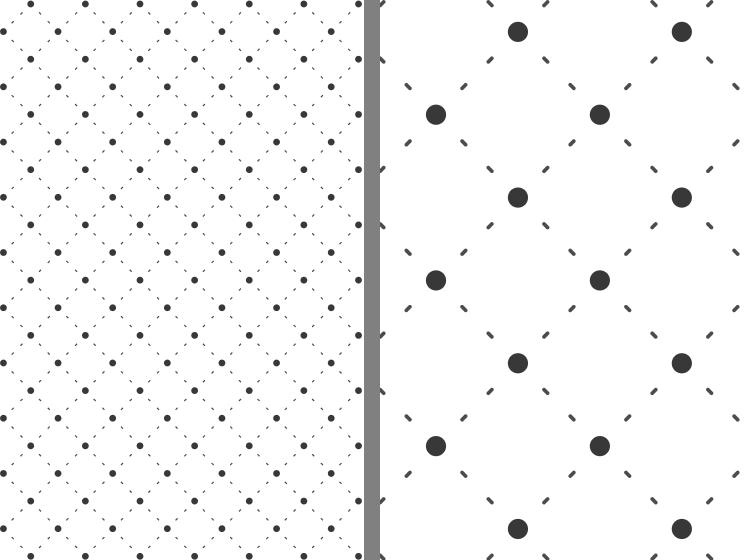
Left: the whole. Right: its middle third, enlarged.
This pattern is drawn by a Shadertoy shader. Its source:

```glsl
// Diamond lattice of dark round dots on white, joined by pairs of short diagonal dashes.

// Lengths are fractions of the canvas height.
#define PERIOD vec2(0.09755, 0.09863)
#define FIRST_DOT vec2(0.0549, 0.0066)
#define DOT_RADIUS 0.0060
#define DASH_PLACE 0.34
#define DASH_HALF_LENGTH 0.0015
#define DASH_RADIUS 0.0011
#define PAPER_COLOR vec3(1.0)
#define DOT_COLOR vec3(0.22)
#define DASH_COLOR vec3(0.30)

// Folds the plane so that the nearest dot lies at the origin
// and its four links share one diagonal.
vec2 foldLattice(vec2 p) {
    vec2 q = abs(p - PERIOD * round(p / PERIOD));
    bool nearCorner = dot(q / PERIOD, vec2(1.0)) > 0.5;
    return nearCorner ? abs(0.5 * PERIOD - q) : q;
}

// Signed distance to a round-ended dash centred on the origin.
float dashDistance(vec2 p, vec2 direction) {
    float along = clamp(dot(p, direction), -DASH_HALF_LENGTH, DASH_HALF_LENGTH);
    return length(p - along * direction) - DASH_RADIUS;
}

float coverage(float distanceToEdge, float pixel) {
    return clamp(0.5 - distanceToEdge / pixel, 0.0, 1.0);
}

void mainImage(out vec4 fragColor, in vec2 fragCoord) {
    float pixel = 1.0 / iResolution.y;
    vec2 q = foldLattice(fragCoord * pixel - FIRST_DOT);

    // One dash a third of the way along each link; the fold supplies its twin.
    vec2 dashCentre = 0.5 * PERIOD * DASH_PLACE;
    float dash = dashDistance(q - dashCentre, normalize(PERIOD));
    float disc = length(q) - DOT_RADIUS;

    vec3 color = mix(PAPER_COLOR, DASH_COLOR, coverage(dash, pixel));
    color = mix(color, DOT_COLOR, coverage(disc, pixel));
    fragColor = vec4(color, 1.0);
}
```
